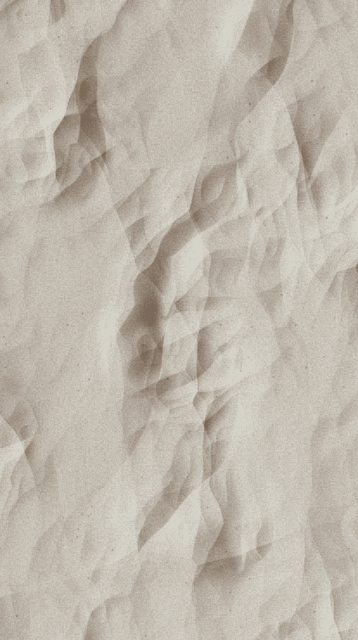
Write a Shadertoy shader that draws this texture.

```glsl
const vec3 SHADOW = vec3(0.56, 0.50, 0.44);
const vec3 PAPER = vec3(0.80, 0.78, 0.74);
const vec2 LIGHT_DIR = vec2(-0.90, 0.43);
const float CREASE_ANGLE = 0.42;

vec2 hash2(vec2 p) {
    vec3 q = fract(p.xyx * vec3(0.1031, 0.1030, 0.0973));
    q += dot(q, q.yzx + 33.33);
    return fract((q.xx + q.yz) * q.zy);
}

float cornerSlope(vec2 cell, vec2 offset) {
    return dot(hash2(cell) * 2.0 - 1.0, offset);
}

// Gradient noise, roughly -0.6 to 0.6
float noise(vec2 p) {
    vec2 i = floor(p), f = p - i;
    vec2 u = f * f * f * (f * (f * 6.0 - 15.0) + 10.0);
    vec2 e = vec2(1.0, 0.0);
    float low = mix(cornerSlope(i, f), cornerSlope(i + e, f - e), u.x);
    float high = mix(cornerSlope(i + e.yx, f - e.yx), cornerSlope(i + 1.0, f - 1.0), u.x);
    return mix(low, high, u.y);
}

vec2 noise2(vec2 p) {
    return vec2(noise(p), noise(p + vec2(37.2, 71.9)));
}

// Coordinates across and along a crease, stretched along it
vec2 creaseSpace(vec2 p, float angle, float stretch) {
    float c = cos(angle), s = sin(angle);
    return vec2(c * p.x - s * p.y, (s * p.x + c * p.y) * stretch);
}

// Curved hollows that meet in straight, sharp ridges
float facets(vec2 p, float freq) {
    p *= freq;
    vec2 cell = floor(p);
    float height = 9.0;
    for (int y = -1; y <= 1; y++)
    for (int x = -1; x <= 1; x++) {
        vec2 id = cell + vec2(x, y);
        vec2 d = id + hash2(id) - p;
        height = min(height, dot(d, d) + 0.3 * hash2(id + 91.0).x);
    }
    return height / freq;
}

// Long bends with a sharp line where the noise changes sign
float fold(vec2 p, float freq) {
    return abs(noise(p * freq)) / freq;
}

// Uneven strength, so that creases fade in and out
float crumple(vec2 p, float freq) {
    return mix(0.35, 1.6, smoothstep(-0.25, 0.35, noise(p * freq + 8.0)));
}

float paperHeight(vec2 p) {
    p += 0.026 * noise2(p * 5.0 + 3.0) + 0.008 * noise2(p * 20.0);
    float height = 0.20 * facets(creaseSpace(p, CREASE_ANGLE - 0.15, 0.6) + 4.3, 7.0);
    height += 0.15 * facets(creaseSpace(p, CREASE_ANGLE - 0.6, 0.7) + 9.1, 15.0);

    float freq = 4.4, weight = 0.25;
    for (int i = 0; i < 4; i++) {
        float k = float(i);
        float angle = CREASE_ANGLE + 1.6 * (hash2(vec2(k, 5.0)).x - 0.5);
        float side = i == 1 ? 1.0 : -1.0;
        height += side * weight * fold(creaseSpace(p, angle, 0.65) + 13.7 * k + 2.0, freq);
        freq *= 1.8;
        weight *= 0.86;
    }
    return height * crumple(p, 5.0);
}

// Slope toward the light: positive is lit, negative is shaded
float lighting(vec2 p, float reach) {
    vec2 e = LIGHT_DIR * reach;
    return (paperHeight(p - e) - paperHeight(p + e)) / (2.0 * reach);
}

float specks(vec2 p, float freq, float share) {
    p *= freq;
    vec2 id = floor(p);
    vec2 center = 0.2 + 0.6 * hash2(id);
    vec2 pick = hash2(id + 57.0);
    float dotMask = 1.0 - smoothstep(0.04, 0.16, length(p - id - center));
    return dotMask * step(pick.x, share) * pick.y;
}

float fibres(vec2 p) {
    return 0.33 * noise(p * 370.0) + 0.14 * noise(p * 170.0 + 20.0);
}

void mainImage(out vec4 fragColor, in vec2 fragCoord) {
    vec2 p = fragCoord / iResolution.y;

    // Crease shading, with highlights held back
    float lit = lighting(p, 0.0014) * 1.25;
    lit *= mix(1.0, 0.42, smoothstep(-0.1, 0.1, lit));

    // Broad light falls off toward the upper left
    float tone = 0.85 + 0.18 * (p.x - 0.28) - 0.14 * (p.y - 0.5);
    tone += 0.04 * noise(p * 6.0 + 40.0) + lit;

    // Paper surface
    tone += fibres(p) - 0.5 * specks(p, 60.0, 0.08);

    fragColor = vec4(mix(SHADOW, PAPER, clamp(tone, -0.3, 1.15)), 1.0);
}
```
